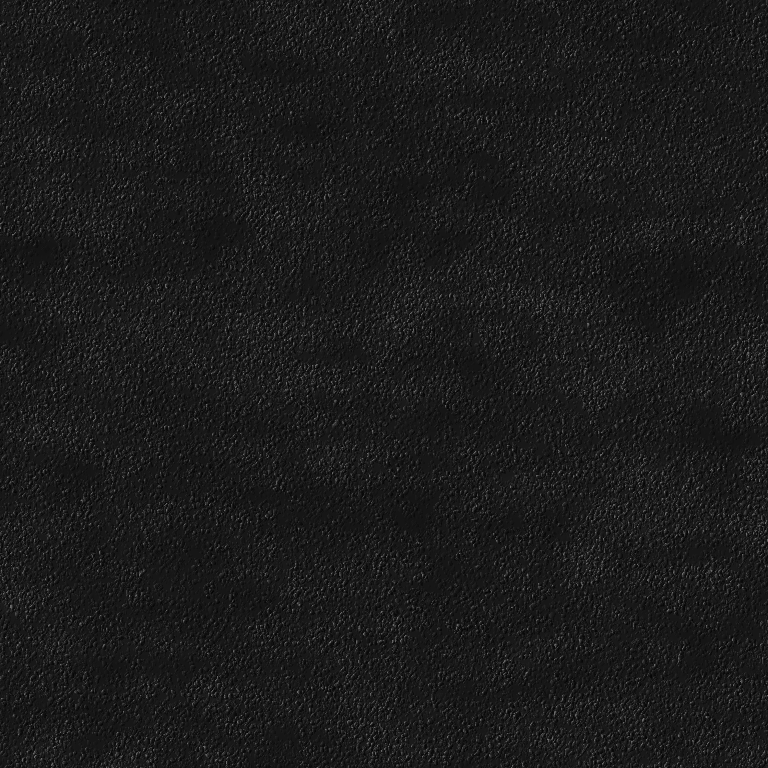
Reproduce this texture procedurally as a WebGL 2 fragment shader.

```glsl
#version 300 es
precision highp float;
precision highp int;
// Dark, gritty leathery surface: separate tiny domes on flat ground, lit
// from the left. Small flattened patches of cellular noise vary how
// crowded the domes are and how bright the ground is.

#define GROUND 0.095            // brightness of flat material
#define GRAINS vec2(215.0, 190.0) // coarse grains across and up the canvas
#define FINE_RATIO 1.6          // fine grains per coarse grain
#define FINE_WEIGHT 0.75        // strength of the fine grain
#define GRAIN_RADIUS 0.68       // dome radius in cells
#define SPARSENESS 0.32         // share of cells left without a dome
#define CROWDING 0.18           // how far patches change the sparseness
#define CONTRAST 0.73           // strength of the lit relief
#define PATCH_SHADE 0.11        // how far patches change the ground
#define LIGHT vec2(-0.9, 0.436) // direction towards the light
#define BRIGHTEST 0.42          // limit of the glints

uniform vec2 u_resolution;
out vec4 fragColor;

// Three random values in 0..1 for a cell and a layer seed
vec3 hash3(ivec2 cell, int seed) {
    uvec3 v = uvec3(ivec3(cell, seed)) * 1664525u + 1013904223u;
    v.x += v.y * v.z;
    v.y += v.z * v.x;
    v.z += v.x * v.y;
    v ^= v >> 16u;
    v.x += v.y * v.z;
    v.y += v.z * v.x;
    v.z += v.x * v.y;
    return vec3(v >> 8u) / 16777216.0;
}

// Sum of soft blobs of random sign, one per jittered cell
float blobs(vec2 p, int seed) {
    ivec2 home = ivec2(floor(p));
    float sum = 0.0;
    for (int j = -1; j <= 1; j++) {
        for (int i = -1; i <= 1; i++) {
            ivec2 cell = home + ivec2(i, j);
            vec3 rnd = hash3(cell, seed);
            vec2 d = p - vec2(cell) - rnd.xy;
            float fall = max(0.0, 1.0 - dot(d, d));
            sum += (2.0 * rnd.z - 1.0) * fall * fall;
        }
    }
    return sum;
}

// Outward tilt of the tallest dome here, zero on flat ground
vec2 domeTilt(vec2 p, float sparseness, int seed) {
    ivec2 home = ivec2(floor(p));
    float tallest = 0.0;
    vec2 tilt = vec2(0.0);
    for (int j = -1; j <= 1; j++) {
        for (int i = -1; i <= 1; i++) {
            ivec2 cell = home + ivec2(i, j);
            vec3 rnd = hash3(cell, seed);
            vec2 d = (p - vec2(cell) - rnd.xy) / GRAIN_RADIUS;
            float fall = max(0.0, 1.0 - dot(d, d));
            float size = clamp((rnd.z - sparseness) / 0.6, 0.0, 1.0);
            if (size * fall > tallest) {
                tallest = size * fall;
                tilt = 2.0 * size * d * smoothstep(0.0, 0.25, fall);
            }
        }
    }
    return tilt;
}

// Mottled patches and faint streaks, flattened along x
float patches(vec2 uv) {
    float broad = blobs(uv * vec2(9.0, 13.0), 1);
    float small = blobs(uv * vec2(22.0, 33.0), 2);
    float streaks = blobs(uv * vec2(6.0, 46.0), 3);
    return 0.6 * broad + 0.85 * small + 0.45 * streaks;
}

void main() {
    vec2 uv = gl_FragCoord.xy / u_resolution.y;
    float cloud = patches(uv);
    float clumps = blobs(uv * vec2(55.0, 70.0), 6);

    // Both grain layers, more crowded in bright patches and small clumps
    float crowd = CROWDING * (cloud + 1.3 * clumps);
    float sparseness = clamp(SPARSENESS - crowd, 0.0, 0.75);
    vec2 p = uv * GRAINS;
    p += 0.18 * sin(p.yx * vec2(2.3, 1.9) + 3.0 * sin(p * 0.71));
    vec2 tilt = domeTilt(p, sparseness, 4);
    tilt += FINE_WEIGHT * domeTilt(p * FINE_RATIO, sparseness, 5);

    // Exponential tone: soft shadows and sparse bright glints
    float lit = dot(tilt, LIGHT);
    float shade = GROUND * exp(CONTRAST * lit + PATCH_SHADE * cloud);
    fragColor = vec4(vec3(min(shade, BRIGHTEST)), 1.0);
}
```
